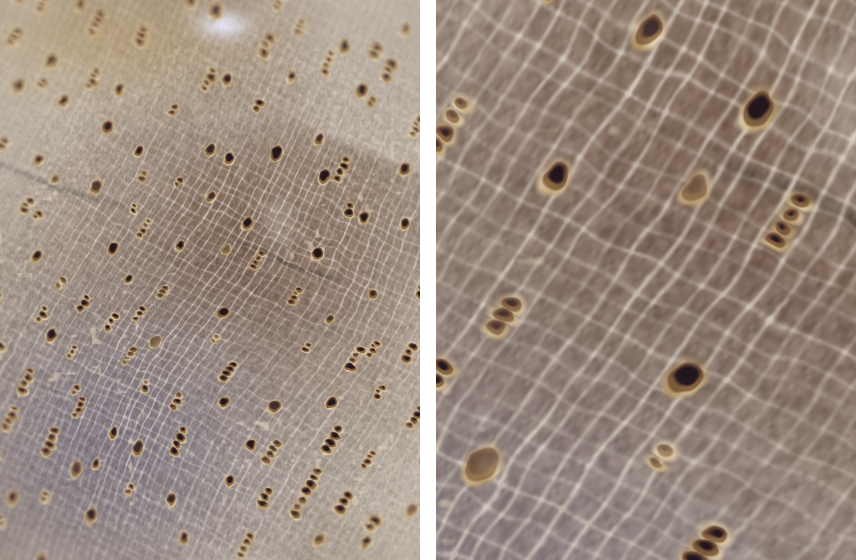
Left, the full canvas; right, a detail of the centre.
Write a Shadertoy shader that draws this texture.

```glsl
// Macro view of cut hardwood: pale rays, faint cross bands and chains of dark pores.

const vec2 GRAIN_DIR = vec2(0.47, 0.883);
const vec2 PORE_CELL = vec2(0.066, 0.090);
const float RAY_GAP = 0.0148;
const float BAND_GAP = 0.0175;

const vec3 TAN = vec3(0.62, 0.555, 0.495);
const vec3 PALE = vec3(0.755, 0.72, 0.675);
const vec3 BROWN = vec3(0.49, 0.395, 0.335);
const vec3 MAUVE = vec3(0.485, 0.455, 0.51);
const vec3 RAY_COLOR = vec3(0.83, 0.79, 0.74);
const vec3 CREAM = vec3(0.90, 0.84, 0.73);
const vec3 AMBER = vec3(0.72, 0.59, 0.35);
const vec3 WALL = vec3(0.47, 0.33, 0.22);
const vec3 HOLLOW = vec3(0.13, 0.08, 0.11);
const vec3 GLARE = vec3(0.90, 0.91, 0.98);

struct Pore {
    float dist;   // signed distance to the rim
    vec2 local;   // position in units of the radii
    float depth;  // 0 shallow, 1 deep
};

float hash(vec2 p) {
    return fract(sin(dot(p, vec2(127.1, 311.7))) * 43758.5453);
}

float noise(vec2 p) {
    vec2 i = floor(p), f = fract(p);
    f = f * f * (3.0 - 2.0 * f);
    return mix(mix(hash(i), hash(i + vec2(1, 0)), f.x),
               mix(hash(i + vec2(0, 1)), hash(i + vec2(1, 1)), f.x), f.y);
}

float fbm(vec2 p) {
    return 0.55 * noise(p) + 0.28 * noise(p * 2.1 + 7.0) + 0.17 * noise(p * 4.3 + 19.0);
}

float glow(vec2 p, vec2 center, vec2 size) {
    vec2 q = (p - center) / size;
    return exp(-dot(q, q));
}

// x runs across the rays, y along them, with a gentle bend
vec2 grainSpace(vec2 p) {
    vec2 g = vec2(dot(p, vec2(GRAIN_DIR.y, -GRAIN_DIR.x)), dot(p, GRAIN_DIR));
    g.x += 0.045 * (noise(p * 3.0 + 4.0) - 0.5) + 0.02 * sin(p.y * 5.0 + p.x * 3.0);
    g.y += 0.030 * (noise(p * 3.5 + 31.0) - 0.5);
    return g;
}

// One family of thin lines, each with its own offset and strength
float softLines(float x, float gap, float blur, float seed) {
    x /= gap;
    float id = floor(x);
    float offset = 0.4 * (hash(vec2(id, seed)) - 0.5);
    float width = 0.075 + 0.5 * blur / gap;
    float d = (fract(x) - 0.5 - offset) / width;
    return exp(-d * d) * (0.5 + 0.8 * hash(vec2(id, seed + 5.0))) * 0.15 / width;
}

// Nearest pore among scattered single pores and tight radial chains
Pore nearestPore(vec2 g) {
    Pore best = Pore(1.0, vec2(0), 0.0);
    vec2 home = floor(g / PORE_CELL);
    for (int j = -1; j <= 1; j++)
    for (int i = -1; i <= 1; i++) {
        vec2 cell = home + vec2(i, j);
        if (hash(cell + 3.3) > 0.92) continue;
        vec2 jitter = vec2(hash(cell + 11.0), hash(cell + 23.0)) - 0.5;
        vec2 center = (cell + 0.5 + 0.75 * jitter) * PORE_CELL;
        float pick = hash(cell + 41.0);
        int count = pick < 0.46 ? 1 : 2 + int((pick - 0.46) * 5.5);
        float size = 0.7 + 0.45 * hash(cell + 71.0);
        for (int k = 0; k < count; k++) {
            float h = hash(cell * 1.7 + float(k) * 9.1);
            vec2 radii = size * (count == 1 ? vec2(0.0085, 0.0112)
                                            : vec2(0.0085, 0.0064) * (0.6 + 0.5 * h));
            float slot = float(k) - 0.5 * float(count - 1);
            vec2 shift = vec2(0.005 * (h - 0.5), slot * 0.0122 * size);
            vec2 local = (g - center - shift) / radii;
            float d = (length(local) - 1.0) * min(radii.x, radii.y);
            if (d < best.dist) best = Pore(d, local, mix(hash(cell + 57.0), h, 0.4));
        }
    }
    return best;
}

vec3 woodTone(vec2 p) {
    float cloud = fbm(p * 5.0) - 0.5;
    vec3 c = mix(TAN, PALE, clamp(0.45 + 1.7 * cloud, 0.0, 1.0));
    c = mix(c, PALE, 0.8 * glow(p, vec2(0.02, 0.74), vec2(0.16, 0.25)));
    c = mix(c, PALE, 0.75 * glow(p, vec2(0.75, 0.10), vec2(0.2, 0.25)));
    c = mix(c, BROWN, clamp(0.95 + cloud, 0.0, 1.0) * glow(p, vec2(0.45, 0.55), vec2(0.30, 0.25)));
    c = mix(c, MAUVE, 0.9 * glow(p, vec2(0.20, 0.20), vec2(0.27, 0.24)));
    c = mix(c, AMBER, 0.4 * glow(p, vec2(0.20, 0.93), vec2(0.26, 0.10)));
    // Lit facet at the upper right, pale smear and glare
    float facet = smoothstep(-0.012, 0.012, p.y - 0.985 + 0.39 * p.x);
    c = mix(c, PALE, 0.7 * facet * smoothstep(0.42, 0.65, p.x));
    c = mix(c, PALE, 0.7 * glow(p, vec2(0.50, 0.60), vec2(0.03, 0.05)) * (0.7 + cloud));
    c = mix(c, GLARE, 0.9 * glow(p, vec2(0.40, 0.955), vec2(0.045, 0.025)));
    // Shallow dark scratch across the face
    float scratch = (p.y - 0.705 + 0.34 * p.x + 0.012 * (noise(p * 9.0) - 0.5)) / 0.006;
    return c * (1.0 - 0.2 * exp(-scratch * scratch) * smoothstep(0.25, 0.65, noise(p * 6.0 + 2.0)));
}

vec3 drawPore(vec3 base, Pore pore, float blur, float rough) {
    float contrast = 1.0 / (1.0 + pow(blur / 0.0115, 2.0));
    float soft = 0.75 * blur;
    float low = smoothstep(-0.6, 0.9, 0.5 * pore.local.x - pore.local.y);
    // Uneven bright lip, strongest on the lower side
    float lip = 1.0 - smoothstep(0.0008, 0.0034 + blur, pore.dist);
    vec3 c = mix(base, mix(AMBER, CREAM, rough), lip * contrast * (0.3 + 0.45 * low + 0.3 * rough));
    // Lit inner wall around an off-centre hollow
    float deep = smoothstep(0.0, 0.5, pore.depth);
    float inner = smoothstep(0.0, 0.0022 + blur, -pore.dist - 0.0022 * low);
    vec3 hole = mix(mix(WALL, AMBER, 0.45 * low * rough), HOLLOW, inner * (0.35 + 0.65 * deep));
    float inside = 1.0 - smoothstep(-soft, soft, pore.dist);
    return mix(c, hole, inside * contrast * (0.7 + 0.3 * deep));
}

void mainImage(out vec4 fragColor, in vec2 fragCoord) {
    vec2 p = fragCoord / iResolution.y;
    vec2 g = grainSpace(p);
    float blur = mix(0.0011, 0.0085, smoothstep(0.27, 0.66, length(p - vec2(0.43, 0.44))));
    float focus = 1.0 - smoothstep(0.002, 0.009, blur);

    // Wood with broken rays, cross bands and rough fibre
    vec3 color = woodTone(p);
    vec2 wobble = 0.005 * (vec2(noise(p * 38.0), noise(p * 45.0 + 8.0)) - 0.5);
    float rays = softLines(g.x + wobble.x, RAY_GAP, blur, 1.0);
    float bands = softLines(g.y + 1.5 * wobble.y, BAND_GAP, blur, 2.0);
    float broken = 0.35 + 0.6 * noise(p * 8.0 + 13.0) + 0.6 * noise(p * 65.0);
    color = mix(color, RAY_COLOR, clamp((0.36 * rays + 0.21 * bands) * broken, 0.0, 0.8));
    float grit = noise(g * vec2(400.0, 210.0)) + 0.8 * noise(p * 140.0) - 0.9;
    color += (0.02 + 0.075 * focus) * grit;
    color = mix(color, CREAM, 0.5 * focus * smoothstep(0.78, 0.95, noise(p * 90.0 + 5.0) * (0.7 + 0.4 * noise(p * 9.0))));

    // Pores with ragged outlines
    vec2 ragged = 0.0035 * (vec2(noise(p * 120.0), noise(p * 120.0 + 40.0)) - 0.5);
    color = drawPore(color, nearestPore(g + ragged), blur, noise(p * 100.0 + 60.0));
    fragColor = vec4(clamp(color, 0.0, 1.0), 1.0);
}
```
